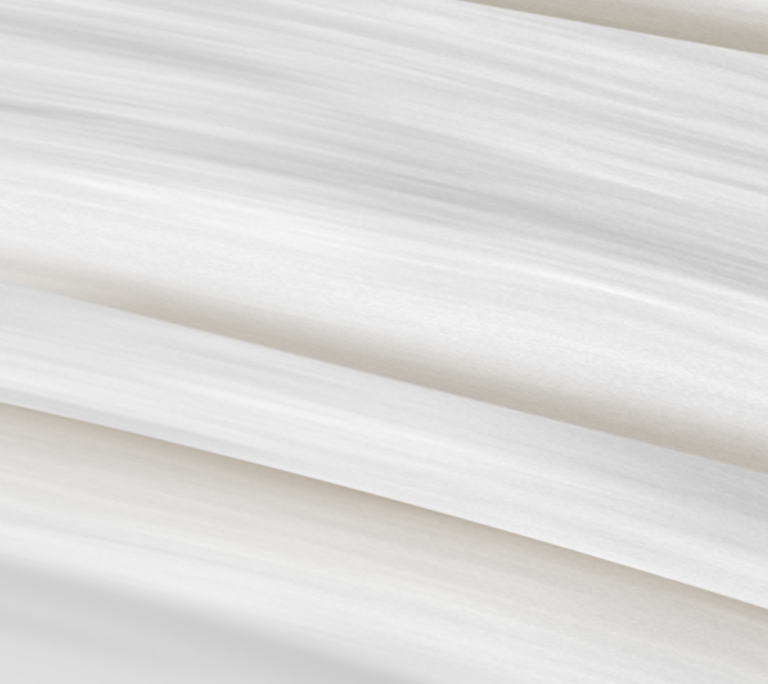
Write a Shadertoy shader that draws this texture.

```glsl
// Soft white crinkled cloth lying in diagonal folds, lit from above.
// Each layer is a curved boundary with its own broad shading, warm shadow
// and stretched noise streaks; layers are stacked from top to bottom.

float hash(vec2 p) {
    vec3 q = fract(vec3(p.xyx) * 0.1031);
    q += dot(q, q.yzx + 33.33);
    return fract((q.x + q.y) * q.z);
}

float noise(vec2 p) {
    vec2 cell = floor(p), f = fract(p);
    f = f * f * (3.0 - 2.0 * f);
    return mix(mix(hash(cell), hash(cell + vec2(1, 0)), f.x),
               mix(hash(cell + vec2(0, 1)), hash(cell + vec2(1, 1)), f.x), f.y);
}

float bump(float d, float width) {
    d /= width;
    return exp(-d * d);
}

// Crinkles running along x; s is the distance across them.
float crinkles(float x, float s, float seed) {
    s += 0.016 * noise(vec2(x * 2.2, s * 7.0) + seed);
    float sum = 0.0, amp = 0.05, freq = 24.0;
    for (int i = 0; i < 4; i++) {
        sum += amp * (noise(vec2(x * (1.2 + 0.028 * freq), s * freq) + seed) - 0.5);
        freq *= 2.0;
        amp *= 0.88;
        seed += 17.3;
    }
    return sum;
}

// Neutral cloth brightness darkened by a warm shadow.
vec3 cloth(float light, float shadow) {
    return vec3(light, light, light + 0.001) - shadow * vec3(0.84, 1.0, 1.24);
}

void mainImage(out vec4 fragColor, in vec2 fragCoord) {
    vec2 p = fragCoord / iResolution.y;
    float x = p.x, y = 1.0 - p.y;
    float aa = 1.0 / iResolution.y;

    // Signed distances below each fold boundary
    float back = y - 0.179 * (x - 0.674);
    float ridge = y - 0.405 - 0.254 * x - 0.004 * noise(vec2(x * 3.0, 2.0));
    float hem = y - 0.587 - 0.225 * x - 0.04 * x * x;
    float front = y - 0.807 - 0.25 * x - 0.06 * x * x;

    // Cloth behind, at the top right
    float light = 0.885 + 0.5 * crinkles(x, back, 5.0);
    vec3 col = cloth(light, 0.18 * smoothstep(-0.085, -0.01, back));

    // Large upper panel: grey pleats, then a bright rounded ridge
    float t = -ridge;
    float s = y - 0.17 * x - 0.05 * x * x;
    float pleats = smoothstep(0.09, 0.2, t);
    light = 0.872 + crinkles(x, s, 31.0) * mix(0.4, 1.3, pleats);
    light += 0.062 * bump(t - 0.085 - 0.065 * x, 0.085);
    light += 0.035 * bump(t - 0.2, 0.07) * (1.0 - smoothstep(0.1, 0.7, x));
    light -= 0.045 * bump(t - 0.29, 0.07) * smoothstep(0.15, 0.7, x);
    light -= 0.055 * bump(s - 0.155, 0.014) * (1.0 - smoothstep(0.03, 0.35, x));
    light -= 0.04 * bump(s - 0.035, 0.022) * (1.0 - smoothstep(0.1, 0.6, x));
    float shadow = 1.0 - smoothstep(0.012, 0.07 + 0.012 * x, t);
    shadow *= 0.14 * mix(0.45, 1.0, smoothstep(0.0, 0.25, x));
    col = mix(col, cloth(light, shadow), smoothstep(-aa, 0.002 + aa, back));

    // Middle panel, greyer to the right, with a turned lower hem
    light = 0.905 + 0.75 * crinkles(x, hem, 67.0);
    light -= 0.075 * smoothstep(0.6, 1.1, x) * bump(ridge - 0.06, 0.08);
    light -= 0.035 * bump(ridge, 0.035);
    light += 0.012 * bump(hem + 0.06, 0.035);
    light -= 0.06 * smoothstep(-0.026, -0.018, hem) * (1.0 - smoothstep(0.2, 0.6, x));
    light += 0.02 * bump(hem + 0.003, 0.004);
    col = mix(col, cloth(light, 0.0), smoothstep(-0.002 - aa, 0.002 + aa, ridge));

    // Lower panel, under the shadow cast by the hem
    light = 0.915 + 0.6 * crinkles(x, hem * 0.95, 103.0);
    light -= 0.035 * smoothstep(0.65, 1.1, x);
    shadow = 0.23 * exp(-max(hem, 0.0) / (0.052 - 0.008 * x));
    shadow *= 0.8 + 0.2 * bump(x - 0.5, 0.35);
    col = mix(col, cloth(light, shadow), smoothstep(-aa, 0.0015 + aa, hem));

    // Out-of-focus fold at the lower left
    light = 0.815 + 0.065 * smoothstep(0.03, 0.15, front);
    light += 0.045 * (noise(vec2(x * 1.5, front * 30.0) + 141.0) - 0.5);
    col = mix(col, cloth(light, 0.004), smoothstep(-0.02, 0.03, front));

    // Fine weave, strongest where the cloth is in focus
    float focus = 1.0 - 0.8 * smoothstep(-0.06, 0.03, front);
    focus *= 0.6 + 0.6 * bump(ridge + 0.1, 0.05) + 0.5 * smoothstep(0.3, 1.0, x);
    float weave = noise(vec2(x * 190.0, s * 400.0)) - 0.5;
    col += 0.022 * focus * weave;

    fragColor = vec4(clamp(col, 0.0, 1.0), 1.0);
}
```
